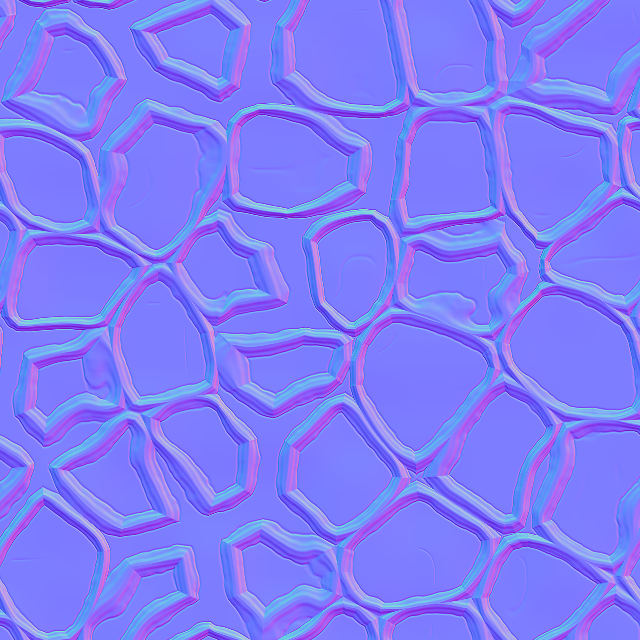
Reproduce this texture map procedurally as a three.js fragment shader.

```glsl
varying vec2 vUv;

const vec2 GRID = vec2(5.0, 6.0);
const float BAND = 0.0165;
const float STEP = 0.001;

vec2 hash2(vec2 p) {
  vec3 q = fract(vec3(p.xyx) * vec3(0.1031, 0.1030, 0.0973));
  q += dot(q, q.yzx + 33.33);
  return fract((q.xx + q.yz) * q.zy);
}

// Value noise with a quintic fade, so that its slopes stay smooth
float noise(vec2 p) {
  vec2 i = floor(p);
  vec2 f = p - i;
  f = f * f * f * (f * (f * 6.0 - 15.0) + 10.0);
  float low = mix(hash2(i).x, hash2(i + vec2(1.0, 0.0)).x, f.x);
  float high = mix(hash2(i + vec2(0.0, 1.0)).x, hash2(i + 1.0).x, f.x);
  return mix(low, high, f.y);
}

float bell(float x, float width) {
  return exp(-x * x / (width * width));
}

// Vector from p to the seed of a stone; odd rows are shifted like bricks
vec2 toSeed(vec2 p, vec2 cell) {
  vec2 jitter = 0.68 * (hash2(mod(cell, GRID) + 17.0) - 0.5);
  float shift = 0.5 * (mod(cell.y, 2.0) - 0.5);
  return (cell + 0.5 + jitter + vec2(shift, 0.0)) / GRID - p;
}

// x: distance to the nearest joint, y: nearness measure of a corner
vec2 stones(vec2 p) {
  vec2 base = floor(p * GRID);
  vec2 nearest = vec2(0.0);
  vec3 f = vec3(9.0);
  for (int j = -2; j <= 2; j++) {
    for (int i = -2; i <= 2; i++) {
      vec2 r = toSeed(p, base + vec2(float(i), float(j)));
      float d = length(r);
      if (d < f.x) {
        f = vec3(d, f.xy);
        nearest = r;
      } else if (d < f.y) {
        f = vec3(f.x, d, f.y);
      } else {
        f.z = min(f.z, d);
      }
    }
  }
  float joint = 9.0;
  for (int j = -2; j <= 2; j++) {
    for (int i = -2; i <= 2; i++) {
      vec2 r = toSeed(p, base + vec2(float(i), float(j)));
      vec2 across = r - nearest;
      if (dot(across, across) > 0.000001) {
        joint = min(joint, dot(0.5 * (r + nearest), normalize(across)));
      }
    }
  }
  return vec2(joint, f.z - f.x);
}

// Mortar ridge: rounded crown, fine layers, stepped and grooved border
float ridge(float e, vec2 p) {
  float wobble = 0.0045 * (noise(p * 42.0) - 0.5) + 0.002 * (noise(p * 95.0) - 0.5);
  float x = e + wobble * smoothstep(0.0, BAND, e);
  float inside = 1.0 - smoothstep(BAND - 0.001, BAND + 0.001, x);
  float crown = 0.0055 * (1.0 - smoothstep(0.0, BAND, x));
  float layers = 0.00022 * sin(x * 850.0 + 5.0 * noise(p * 14.0));
  float groove = 0.0008 * bell(x - BAND - 0.0012, 0.0015);
  return crown + inside * (0.0009 + layers) - groove;
}

// Thin curved scratches kept to the middle of the stones
float scratches(vec2 p, float depth) {
  float line = bell(noise(p * 13.0 + 4.7) - 0.5, 0.02);
  float patches = smoothstep(0.52, 0.62, noise(p * 8.0 + 31.3));
  return 0.0004 * line * patches * smoothstep(0.03, 0.045, depth);
}

float height(vec2 p) {
  vec2 bend = vec2(noise(p * 8.0 + 3.1), noise(p * 8.0 + 57.9)) - 0.5;
  vec2 cell = stones(p + 0.024 * bend);
  // Joints open into slivers here and there, and into wedges at corners
  float gap = 0.036 * smoothstep(0.4, 0.85, noise(p * 6.0 + 11.5));
  gap += 0.014 * (1.0 - smoothstep(0.0, 0.07, cell.y));
  float depth = cell.x - gap;
  float relief = 0.004 * noise(p * 9.0 + 21.0);
  return relief + ridge(abs(depth), p) - scratches(p, depth);
}

vec3 surfaceNormal(vec2 p) {
  float h = height(p);
  vec2 slope = vec2(h - height(p + vec2(STEP, 0.0)), h - height(p + vec2(0.0, STEP))) / STEP;
  // Left-facing slopes are gentler than right-facing ones
  slope.x *= slope.x < 0.0 ? 0.6 : 1.0;
  return normalize(vec3(slope, 1.0));
}

void main() {
  vec3 n = surfaceNormal(vUv);
  gl_FragColor = vec4(0.5 * n + vec3(0.49, 0.49, 0.5), 1.0);
}
```
